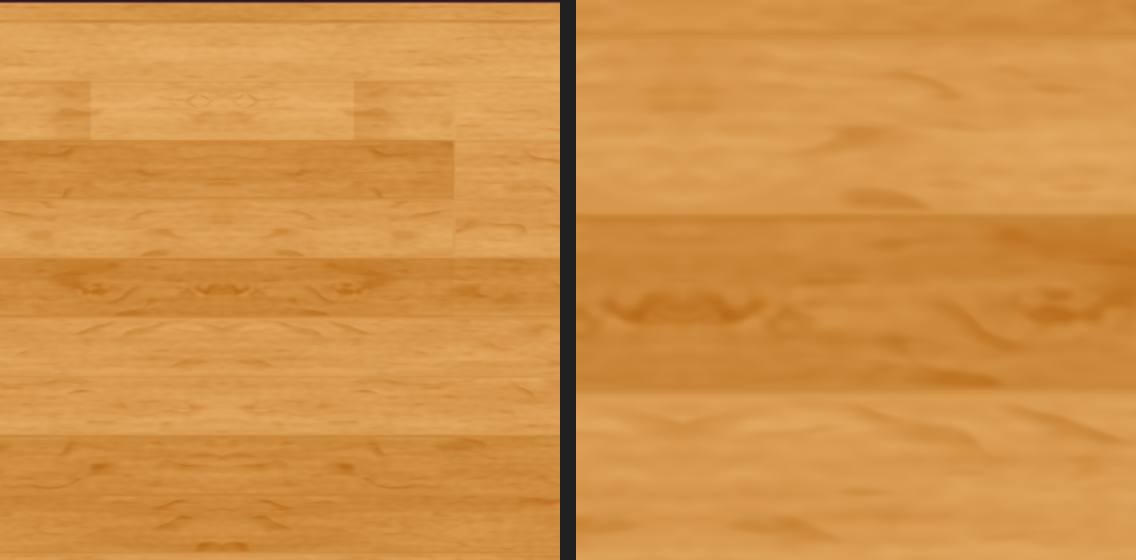
Left, the full canvas; right, a detail of the centre.
Write a WebGL 1 fragment shader that draws this texture.

```glsl
precision highp float;
// Honey-coloured wooden floor: horizontal planks with mirrored grain, knots and butt joints.

uniform vec2 u_resolution;

const vec3 DARK_WOOD = vec3(0.77, 0.495, 0.185);
const vec3 LIGHT_WOOD = vec3(0.89, 0.66, 0.38);
const vec3 TOP_BORDER = vec3(0.20, 0.08, 0.10);

const float PLANK_HEIGHT = 0.1055;
const float TOP_STRIP = 0.039;
const float MIRROR_X = 0.397;
const float END_JOINT_X = 0.811;
const float INNER_JOINT = 0.235;   // distance from the mirror axis

vec2 gradientAt(vec2 cell) {
  float angle = 6.2832 * fract(sin(dot(cell, vec2(127.1, 311.7))) * 43758.5);
  return vec2(cos(angle), sin(angle));
}

float gradientNoise(vec2 p) {
  vec2 i = floor(p);
  vec2 f = p - i;
  vec2 w = f * f * f * (f * (f * 6.0 - 15.0) + 10.0);
  vec2 dx = vec2(1.0, 0.0);
  vec2 dy = vec2(0.0, 1.0);
  float bottom = mix(dot(gradientAt(i), f), dot(gradientAt(i + dx), f - dx), w.x);
  float top = mix(dot(gradientAt(i + dy), f - dy), dot(gradientAt(i + 1.0), f - 1.0), w.x);
  return mix(bottom, top, w.y);
}

float softStep(float edge, float x, float soft) {
  return smoothstep(edge - soft, edge + soft, x);
}

// 1 between two plank indices, 0 elsewhere
float span(float s, float first, float last, float soft) {
  return softStep(first, s, soft) - softStep(last, s, soft);
}

// Plank brightness: 0 is dark wood, 1 is light wood
float plankTone(float s, float u, float endPiece, float soft) {
  float tone = 0.69 + 0.08 * (fract(s) - 0.5);
  tone -= 0.16 * span(s, -1.0, 0.0, soft);
  tone += 0.19 * span(s, 0.0, 2.0, soft);
  tone -= mix(0.36, -0.03, endPiece) * span(s, 2.0, 3.0, soft);
  tone -= mix(0.45, 0.36, endPiece) * span(s, 4.0, 5.0, soft);
  tone -= 0.36 * span(s, 7.0, 9.0, soft);
  float patchTone = softStep(INNER_JOINT, u, 0.004) * (1.0 - smoothstep(0.25, 0.36, u));
  return tone - 0.34 * patchTone * span(s, 1.0, 2.0, soft);
}

// Broad streaks, fibres and short dark dashes along the plank
float fibres(vec2 p, float seed) {
  float broad = gradientNoise(p * vec2(3.0, 24.0) + seed);
  float streaks = gradientNoise(p * vec2(7.0, 90.0) + seed);
  float mottle = gradientNoise(p * vec2(50.0, 120.0) + seed);
  float dashes = smoothstep(0.22, 0.55, gradientNoise(p * vec2(20.0, 85.0) - seed));
  return 0.30 * broad + 0.26 * streaks + 0.17 * mottle - 0.22 * dashes;
}

// Flat arched grain: contours of a stretched field, broken into patches
float veins(vec2 p, float seed) {
  float field = 1.7 * gradientNoise(p * vec2(5.0, 11.0) + seed);
  field += 0.40 * gradientNoise(p * vec2(19.0, 36.0) + seed);
  float ring = fract(field + p.y * 21.0 + 5.0 * p.x * p.x + seed);
  float line = smoothstep(0.50, 0.86, ring) * (1.0 - smoothstep(0.86, 1.0, ring));
  float visible = smoothstep(-0.05, 0.42, gradientNoise(p * vec2(9.0, 26.0) - seed));
  return line * visible;
}

// Dark smudged knots along the fifth full plank
float knots(float u, float s, float mottle) {
  float sum = 0.0;
  for (int i = 0; i < 2; i++) {
    float centre = 0.045 + 0.183 * float(i);
    vec2 q = vec2(u - centre, s - 4.56) / vec2(0.038, 0.14);
    sum += exp(-dot(q, q));
  }
  return sum * clamp(0.45 + 1.7 * mottle, 0.0, 1.0);
}

// Faint pointed rings around a small eye, broken up by wear
float eyeRings(float u, float s, float wear) {
  vec2 q = vec2(u - 0.042, s - 1.34) / vec2(0.034, 0.15);
  float r = abs(q.x) + q.y * q.y + 0.25 * wear;
  float line = 1.0 - smoothstep(0.0, 0.28, abs(fract(r) - 0.6));
  return line * (1.0 - smoothstep(1.0, 2.2, r)) * clamp(0.6 + 1.5 * wear, 0.0, 1.0);
}

void main() {
  vec2 uv = gl_FragCoord.xy / u_resolution;
  float soft = max(0.0028, 1.0 / u_resolution.y);
  float s = (1.0 - uv.y - TOP_STRIP) / PLANK_HEIGHT;
  float row = floor(s);
  float u = abs(uv.x - MIRROR_X);

  // Plank layout
  float endPiece = softStep(END_JOINT_X, uv.x, soft);
  float joined = span(s, 2.0, 3.0, 0.03);
  float tone = plankTone(s, u, endPiece, soft / PLANK_HEIGHT);

  // Grain, faded out where two pieces of wood meet
  float hasEnd = step(1.0, row) * step(row, 3.0);
  float seed = row * 7.31 + 3.7 + 19.4 * step(END_JOINT_X, uv.x) * hasEnd;
  vec2 grainPoint = vec2(u, uv.y);
  float edge = min(fract(s), 1.0 - fract(s));
  float fade = smoothstep(0.0, 0.05, edge);
  fade *= mix(1.0, smoothstep(0.0, 0.006, abs(uv.x - END_JOINT_X)), hasEnd);
  float figure = mix(0.42, 0.14, span(s, -1.0, 1.0, 0.03));
  tone += fade * (fibres(grainPoint, seed) - figure * veins(grainPoint, seed));
  float mottle = gradientNoise(grainPoint * vec2(62.0, 95.0));
  tone -= 0.62 * knots(u, s, mottle);
  tone -= 0.36 * eyeRings(u, s, mottle);

  // Seams between planks and at the butt joint
  float seamWear = 0.5 + 0.8 * gradientNoise(vec2(u * 7.0, floor(s + 0.5) * 5.3));
  float seam = 1.0 - smoothstep(0.0, 0.06, edge);
  tone -= seam * seamWear * mix(0.22, 0.70, span(s, -0.5, 0.5, 0.03));
  float butt = 1.0 - smoothstep(0.0, 0.004, abs(uv.x - END_JOINT_X));
  tone -= 0.10 * butt * joined;

  vec3 colour = mix(DARK_WOOD, LIGHT_WOOD, clamp(tone, -0.6, 1.12));
  colour = mix(colour, TOP_BORDER, softStep(0.9955, uv.y, soft));
  gl_FragColor = vec4(colour, 1.0);
}
```
